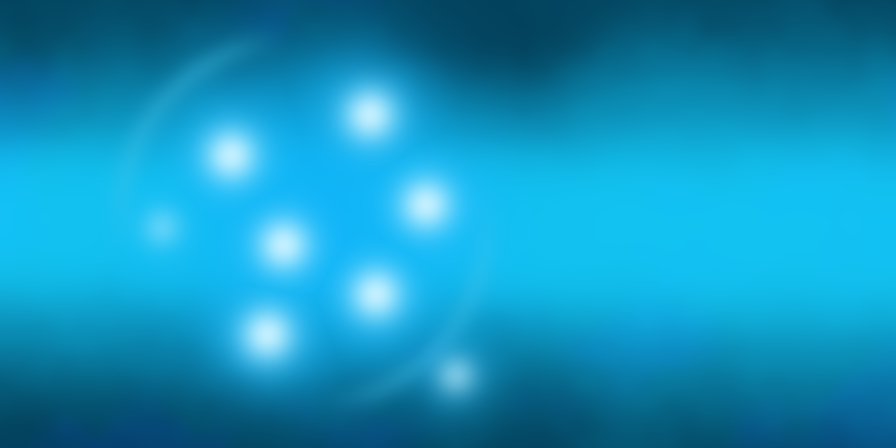
Write a WebGL 2 fragment shader that draws this background.

```glsl
#version 300 es
precision highp float;
// Soft glowing lights inside a faint ring, over a mottled cyan band.

#define BAND_Y 0.50
#define BAND_WIDTH 0.32
#define MOTTLE 0.20
#define CORE_SIZE 0.060
#define HALO_SIZE 0.115
#define RING_CENTER vec2(0.677, 0.505)
#define RING_RADIUS 0.41
#define RING_AXIS 2.5

uniform vec2 u_resolution;
out vec4 fragColor;

const vec3 DEEP = vec3(0.01, 0.25, 0.35);
const vec3 TEAL = vec3(0.035, 0.51, 0.66);
const vec3 CYAN = vec3(0.07, 0.76, 0.94);
const vec3 AZURE = vec3(0.05, 0.69, 0.98);
const vec3 ICE = vec3(0.80, 0.95, 1.0);

float hash(vec2 p) {
    p = fract(p * vec2(0.1031, 0.1173));
    p += dot(p, p.yx + 33.33);
    return fract((p.x + p.y) * p.x * 7.31);
}

float noise(vec2 p) {
    vec2 i = floor(p), f = fract(p);
    f = f * f * (3.0 - 2.0 * f);
    return mix(mix(hash(i), hash(i + vec2(1, 0)), f.x),
               mix(hash(i + vec2(0, 1)), hash(i + vec2(1, 1)), f.x), f.y);
}

float fbm(vec2 p) {
    return 0.55 * noise(p) + 0.30 * noise(p * 2.1 + 7.0) + 0.15 * noise(p * 4.3 + 19.0);
}

float gauss(float d, float size) {
    return exp(-d * d / (size * size));
}

// Horizontal light band, wider on the right, with dim cloudy variation
vec3 background(vec2 p) {
    float side = smoothstep(1.05, 1.5, p.x);
    float center = BAND_Y - 0.015 * side;
    float light = gauss(p.y - center, BAND_WIDTH + 0.05 * side);
    float edge = 1.0 - 0.7 * light;
    light += MOTTLE * edge * (fbm(p * 5.0 + 3.0) - 0.5);
    light -= 0.16 * gauss(length((p - vec2(1.08, 0.86)) / vec2(1.5, 1.0)), 0.16);
    light = clamp(light, 0.0, 1.0);
    vec3 color = mix(DEEP, TEAL, smoothstep(0.0, 0.55, light));
    color = mix(color, CYAN, smoothstep(0.4, 1.0, light));
    // Blue tint drifts through the shaded parts
    float tint = smoothstep(0.5, 0.8, fbm(p * 4.0 + 31.0));
    return color + vec3(0.01, -0.01, 0.08) * tint * edge;
}

// Two opposite arcs of one ring
float ringArcs(vec2 p) {
    vec2 q = p - RING_CENTER;
    float r = length(q);
    float along = abs(dot(q / max(r, 0.001), vec2(cos(RING_AXIS), sin(RING_AXIS))));
    return gauss(r - RING_RADIUS, 0.03) * smoothstep(0.65, 0.95, along);
}

void main() {
    vec2 p = gl_FragCoord.xy / u_resolution.y;
    vec3 color = background(p);

    // Broad blue bloom behind the cluster
    float bloom = gauss(length((p - vec2(0.72, 0.51)) / vec2(1.0, 1.1)), 0.31);
    color = mix(color, AZURE, 0.75 * bloom);
    color = mix(color, vec3(0.28, 0.76, 0.91), 0.30 * ringArcs(p));

    // Rows 0 to 2 bend into a cluster; row 3 is a dimmer outer pair
    float halo = 0.0, core = 0.0;
    for (int row = 0; row < 4; row++) {
        float k = float(row);
        bool outer = row == 3;
        vec2 mid = vec2(0.671 + 0.219 * k - 0.0977 * k * k, 0.698 - 0.20 * k);
        vec2 arm = vec2(0.155 + 0.0247 * k - 0.0208 * k * k, 0.045);
        if (outer) {
            mid = vec2(0.690, 0.327);
            arm = vec2(0.328, -0.165);
        }
        for (float side = -1.0; side < 2.0; side += 2.0) {
            float d = length(p - mid - side * arm);
            float power = outer ? 0.48 + 0.08 * side : 1.0;
            float scale = outer ? 0.78 : 1.0;
            halo = max(halo, power * gauss(d, HALO_SIZE * scale));
            core = max(core, power * gauss(d, CORE_SIZE * scale));
        }
    }
    color = mix(color, vec3(0.12, 0.73, 0.98), 0.75 * halo);
    color = mix(color, ICE, 0.94 * core);
    fragColor = vec4(color, 1.0);
}
```
